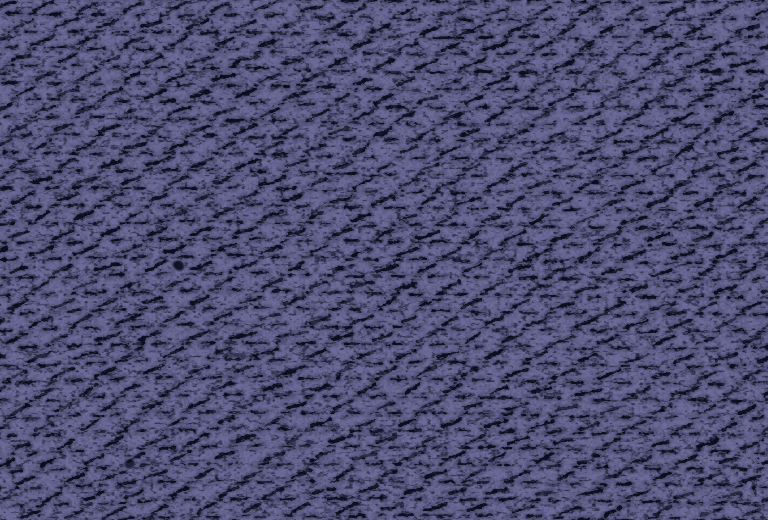
A WebGL 2 fragment shader for this texture:

```glsl
#version 300 es
precision highp float;
// Periwinkle knitted cloth: staggered rows of ragged dark slashes and dashes.

uniform vec2 u_resolution;
out vec4 outColor;

const float ROWS = 30.0;
const float COLUMNS = 17.0;
const vec3 YARN = vec3(0.425, 0.415, 0.595);
const vec3 SHADOW = vec3(0.045, 0.055, 0.12);

float hash(vec2 p) {
    vec3 q = fract(p.xyx * vec3(0.1031, 0.1030, 0.0973));
    q += dot(q, q.yzx + 33.33);
    return fract((q.x + q.y) * q.z);
}

float noise(vec2 p) {
    vec2 cell = floor(p);
    vec2 f = fract(p);
    f = f * f * (3.0 - 2.0 * f);
    float low = mix(hash(cell), hash(cell + vec2(1.0, 0.0)), f.x);
    float high = mix(hash(cell + vec2(0.0, 1.0)), hash(cell + 1.0), f.x);
    return mix(low, high, f.y);
}

float fbm(vec2 p) {
    float sum = 0.0;
    float weight = 0.5;
    for (int i = 0; i < 3; i++) {
        sum += weight * noise(p);
        p = p * 2.03 + 17.0;
        weight *= 0.5;
    }
    return sum / 0.875;
}

float segmentDistance(vec2 p, vec2 a, vec2 b) {
    vec2 ab = b - a;
    float t = clamp(dot(p - a, ab) / dot(ab, ab), 0.0, 1.0);
    return length(p - a - ab * t);
}

// Dark core of a stroke with a faint halo around it
float stroke(float d, float halfWidth, float edge) {
    float core = 1.0 - smoothstep(halfWidth - edge, halfWidth + edge, d);
    return max(0.9 * core, 0.36 * exp(-d * d * 20.0));
}

// One stitch: a rising slash and two flat dashes below, varied by its seed
float stitch(vec2 p, vec2 seed, float rag, float edge) {
    float vary = hash(seed + 3.7);
    float wear = mix(0.7, 1.05, hash(seed + 8.1));
    p -= (vec2(hash(seed + 2.3), hash(seed + 5.3)) - 0.5) * vec2(0.3, 0.1);
    float reach = mix(0.42, 0.62, vary);
    float rise = mix(0.15, 0.27, hash(seed + 1.9));
    float slash = segmentDistance(p, vec2(-reach, -rise), vec2(reach, rise));
    float right = segmentDistance(p, vec2(0.2, -0.47), vec2(0.75 + 0.4 * vary, -0.44));
    float left = segmentDistance(p, vec2(-0.85, -0.48), vec2(-0.3 - 0.2 * vary, -0.42));
    float dark = stroke(slash + rag, 0.1, edge) * wear;
    dark = max(dark, stroke(right + rag, 0.075, edge) * mix(0.75, 1.0, vary));
    return max(dark, stroke(left + rag, 0.06, edge) * (1.65 - wear));
}

// Staggered stitches; p is measured in row heights
float stitches(vec2 p, float width, float rag, float edge) {
    float dark = 0.0;
    float row = floor(p.y);
    for (int j = -1; j <= 1; j++) {
        float r = row + float(j);
        float shift = 0.5 * mod(r, 2.0) + 0.05 * (hash(vec2(r, 4.0)) - 0.5);
        float column = floor(p.x / width - shift);
        for (int i = -1; i <= 1; i++) {
            float c = column + float(i);
            vec2 center = vec2((c + shift + 0.5) * width, r + 0.5);
            dark = max(dark, stitch(p - center, vec2(c, r) + 60.0, rag, edge));
        }
    }
    return dark;
}

// Soft dark snag in the cloth
float snag(vec2 p, vec2 center, vec2 radius) {
    return 1.0 - smoothstep(0.5, 1.2, length((p - center) / radius));
}

void main() {
    vec2 uv = gl_FragCoord.xy / u_resolution;
    float aspect = u_resolution.x / u_resolution.y;
    vec2 size = vec2(aspect, 1.0) * ROWS;
    vec2 p = uv * size;
    float edge = max(0.04, 0.6 * ROWS / u_resolution.y);

    // Slow drift of the rows and small wobble of the yarn
    vec2 drift = vec2(noise(p * 0.1), noise(p * 0.08 + 40.0)) - 0.5;
    vec2 wobble = vec2(noise(p * 1.8 + 9.0), noise(p * 1.8 + 70.0)) - 0.5;
    vec2 cloth = p + drift * vec2(0.9, 0.5) + wobble * vec2(0.25, 0.1);

    // Ragged strokes over mottled fibre
    float rag = 0.24 * (fbm(p * vec2(4.0, 6.5) + 11.0) - 0.46);
    float dark = stitches(cloth, size.x / COLUMNS, rag, edge);
    float fleck = fbm(p * vec2(4.0, 7.0) + 90.0);
    float patchTone = fbm(p * 0.3 + 25.0);
    dark *= mix(0.9, 1.12, patchTone) * mix(0.75, 1.3, fleck);
    dark += 0.5 * smoothstep(0.5, 0.85, fleck) + 0.1 * fleck;
    dark += 0.2 * (noise(p * 9.0) - 0.5) + 0.05 * (patchTone - 0.5);

    // Two snags and a short crease near the right edge
    dark = max(dark, 0.95 * snag(cloth, vec2(0.237, 0.483) * size, vec2(0.42, 0.34)));
    dark = max(dark, 0.8 * snag(cloth, vec2(0.169, 0.106) * size, vec2(0.3, 0.32)));
    float crease = segmentDistance(p, vec2(0.983, 0.03) * size, vec2(0.99, 0.17) * size);
    dark = max(dark, 0.8 * stroke(crease + rag, 0.06, edge) * smoothstep(0.3, 0.55, fleck));

    outColor = vec4(mix(YARN, SHADOW, clamp(dark, 0.0, 1.0)), 1.0);
}
```
